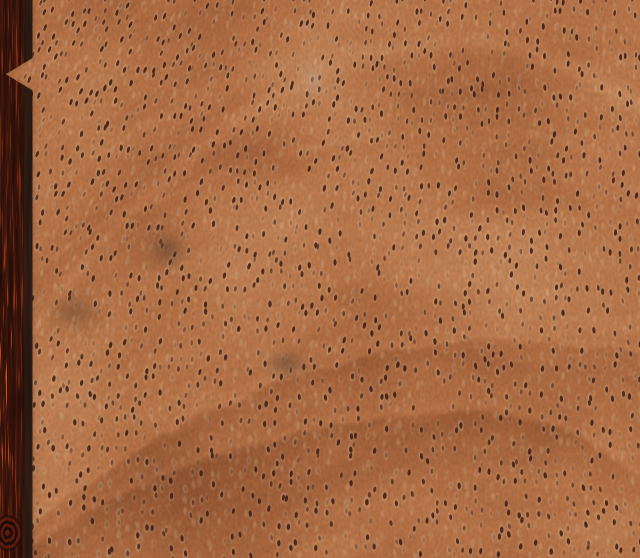
A WebGL 1 fragment shader for this texture:

```glsl
precision highp float;
// Pored tropical wood with curved growth bands beside a dark, notched timber strip.
uniform vec2 u_resolution;

#define STRIP_EDGE 0.0582
#define STRIP_LIP 0.042
#define NOTCH_TIP vec2(0.0104, 0.867)
#define NOTCH_SLOPE 0.61
#define PORE_CELL vec2(0.0165, 0.0235)
#define PORE_AMOUNT 0.84
#define GRAIN_LEAN 0.20
#define WOOD_MID vec3(0.695, 0.435, 0.270)
#define WOOD_DARK vec3(0.500, 0.270, 0.150)
#define WOOD_LIGHT vec3(0.790, 0.570, 0.400)
#define HALO_COLOR vec3(0.820, 0.640, 0.480)
#define CORE_COLOR vec3(0.235, 0.110, 0.070)

vec2 hash2(vec2 p) {
  vec3 q = fract(p.xyx * vec3(0.1031, 0.1030, 0.0973));
  q += dot(q, q.yzx + 33.33);
  return fract((q.xx + q.yz) * q.zy);
}

float corner(vec2 cell, vec2 offset, vec2 f) {
  float angle = 6.2832 * hash2(cell + offset).x;
  return dot(vec2(cos(angle), sin(angle)), f - offset);
}

float gradientNoise(vec2 p) {
  vec2 i = floor(p), f = fract(p);
  vec2 w = f * f * f * (f * (f * 6.0 - 15.0) + 10.0);
  return mix(mix(corner(i, vec2(0, 0), f), corner(i, vec2(1, 0), f), w.x),
             mix(corner(i, vec2(0, 1), f), corner(i, vec2(1, 1), f), w.x), w.y);
}

float fbm(vec2 p) {
  float sum = 0.0, gain = 1.0;
  for (int i = 0; i < 4; i++) {
    sum += gain * gradientNoise(p);
    p = p * 2.03 + 17.7;
    gain *= 0.55;
  }
  return sum;
}

float blob(vec2 p, vec2 center, vec2 radius) {
  vec2 d = (p - center) / radius;
  return exp(-dot(d, d));
}

// Signed height above a growth band; bends gives its left and right curvature
float aboveBand(vec2 p, vec2 peak, vec2 bends) {
  float x = p.x - peak.x;
  return p.y - peak.y + x * x * (x < 0.0 ? bends.x : bends.y);
}

float ridge(float d, float width) { return exp(-d * d / (width * width)); }

// Darkness that starts at the band and fades away below it
float shade(float d, float depth) {
  return smoothstep(-0.012, 0.012, -d) * exp(min(d, 0.0) / depth);
}

// x: pale halo, y: dark core
vec2 pores(vec2 p, float aa) {
  vec2 q = p - vec2(GRAIN_LEAN * p.y * p.y * (1.15 - p.x), 0.0);
  q.x += 0.012 * gradientNoise(p * 5.0);
  vec2 home = floor(q / PORE_CELL), result = vec2(0.0);
  for (int j = -1; j <= 1; j++) {
    for (int i = -1; i <= 1; i++) {
      vec2 cell = home + vec2(float(i), float(j));
      vec2 place = hash2(cell), kind = hash2(cell + 71.3);
      vec2 d = q - (cell + 0.1 + 0.8 * place) * PORE_CELL;
      d.x -= (kind.y - 0.5) * 0.3 * d.y;
      float size = 0.72 + 0.5 * kind.x;
      float halo = length(d / vec2(1.0, 2.0)) - 0.0050 * size;
      float core = length((d - vec2(0.0006, 0.0)) / vec2(1.0, 1.9)) - 0.0025 * size;
      float present = step(kind.y, PORE_AMOUNT);
      float haloMask = 1.0 - smoothstep(-0.0022 - aa, 0.0008 + aa, halo);
      float coreMask = 1.0 - smoothstep(-aa, aa, core);
      result = max(result, present * vec2(haloMask * (0.35 + 0.5 * place.x),
                                          coreMask * smoothstep(0.1, 0.8, kind.x)));
    }
  }
  return result;
}

vec3 wood(vec2 p, float aa) {
  float low = aboveBand(p, vec2(0.90, 0.392), vec2(0.46, 0.3));
  float base = aboveBand(p, vec2(0.866, 0.269), vec2(0.36, 1.6));
  float high = aboveBand(p, vec2(0.836, 0.925), vec2(0.85, 1.24));
  float middle = aboveBand(p, vec2(0.85, 0.77), vec2(0.40, 0.8));
  float wobble = 0.012 * fbm(p * 9.0);
  float tone = 0.05 + 0.32 * fbm(p * vec2(4.0, 5.5)) + 0.20 * fbm(vec2(p.x * 5.0, low * 22.0));
  // Broad light and dark areas
  tone += 0.40 * blob(p, vec2(0.88, 0.53), vec2(0.26, 0.12));
  tone += 0.28 * blob(p, vec2(0.46, 0.58), vec2(0.16, 0.09));
  tone += 0.35 * blob(p, vec2(0.56, 0.86), vec2(0.10, 0.14));
  tone += 0.28 * blob(p, vec2(0.10, 0.24), vec2(0.10, 0.16));
  tone += 0.25 * blob(p, vec2(1.10, 0.08), vec2(0.20, 0.09));
  tone -= 0.45 * blob(p, vec2(0.88, 0.84), vec2(0.16, 0.08));
  tone -= 0.45 * blob(p, vec2(0.46, 0.715), vec2(0.13, 0.045));
  tone -= 0.40 * blob(p, vec2(0.27, 0.59), vec2(0.11, 0.10));
  tone -= 0.40 * blob(p, vec2(0.25, 0.98), vec2(0.20, 0.06));
  tone -= 0.25 * blob(p, vec2(0.91, 0.65), vec2(0.10, 0.04));
  tone -= 0.22 * blob(p, vec2(0.65, 0.46), vec2(0.07, 0.12));
  tone -= 0.38 * blob(p, vec2(0.36, 0.11), vec2(0.22, 0.10));
  // Growth bands
  tone -= 0.48 * shade(low + wobble, 0.10) + 0.48 * shade(base + wobble, 0.12);
  tone += 0.28 * ridge(low + wobble, 0.007) + 0.28 * ridge(base + wobble, 0.009);
  tone += 0.28 * ridge(high + wobble, 0.018) + 0.18 * ridge(middle + wobble, 0.007);
  vec3 color = mix(WOOD_MID, WOOD_LIGHT, clamp(tone, 0.0, 1.0));
  color = mix(color, WOOD_DARK, clamp(-tone, 0.0, 1.0) * 0.8);
  vec2 pore = pores(p, aa);
  color = mix(color, HALO_COLOR * (0.94 + 0.12 * tone), pore.x * 0.72);
  color = mix(color, CORE_COLOR, pore.y * 0.88);
  // Grey stains
  float stain = blob(p, vec2(0.30, 0.553), vec2(0.028)) + blob(p, vec2(0.515, 0.348), vec2(0.03, 0.02));
  stain += 0.8 * blob(p, vec2(0.135, 0.44), vec2(0.035, 0.025));
  color = mix(color, vec3(0.34, 0.25, 0.18), 0.45 * min(stain, 1.0));
  color = mix(color, vec3(0.72, 0.62, 0.53), 0.4 * blob(p, vec2(0.56, 0.86), vec2(0.018, 0.03)));
  return color * (1.0 + 0.09 * gradientNoise(p * vec2(190.0, 120.0)));
}

vec3 timberStrip(vec2 p) {
  float grain = fbm(vec2(p.x * 150.0, p.y * 5.0));
  vec3 color = vec3(0.21, 0.075, 0.04) * (1.0 + 0.6 * grain);
  float fiber = gradientNoise(vec2(p.x * 380.0, p.y * 14.0)) + 0.4 * grain;
  float glow = 0.35 + 0.8 * blob(p, vec2(0.006, 0.30), vec2(0.02, 0.22));
  color += vec3(0.58, 0.19, 0.04) * smoothstep(0.12, 0.55, fiber) * glow;
  float knot = length((p - vec2(0.014, 0.045)) / vec2(1.0, 1.25));
  float rings = 0.5 + 0.5 * sin(knot * 700.0 + grain);
  color = mix(color, mix(vec3(0.10, 0.03, 0.02), vec3(0.38, 0.12, 0.05), rings),
              1.0 - smoothstep(0.018, 0.032, knot));
  vec3 lip = vec3(0.17, 0.10, 0.07) * (1.0 + 0.35 * grain);
  return mix(color, lip, smoothstep(STRIP_LIP - 0.001, STRIP_LIP + 0.001, p.x));
}

void main() {
  vec2 p = gl_FragCoord.xy / u_resolution.y;
  float aa = 0.6 / u_resolution.y;
  float notch = (abs(p.y - NOTCH_TIP.y) - NOTCH_SLOPE * (p.x - NOTCH_TIP.x)) * 0.85;
  float strip = min(STRIP_EDGE - p.x, notch);
  vec3 color = wood(p, aa) * (1.0 - 0.12 * exp(min(strip, 0.0) / 0.004));
  color = mix(color, timberStrip(p), smoothstep(-aa, aa, strip));
  gl_FragColor = vec4(color, 1.0);
}
```
